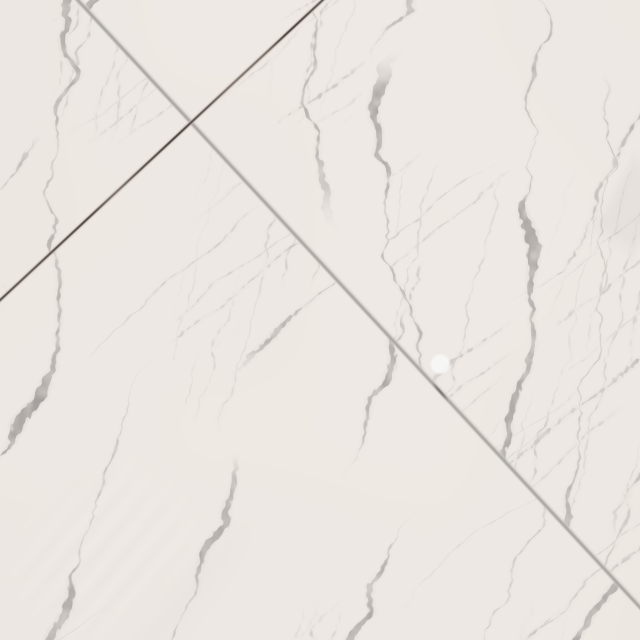
A WebGL 2 fragment shader for this texture:

```glsl
#version 300 es
precision highp float;
// White marble tiles with broken grey veins, meeting at two crossing diagonal joints.
// Veins are jagged lines repeated in leaning columns, reseeded for each tile;
// patches of fine netting, a soft striped reflection and a small lamp glint lie on top.
uniform vec2 u_resolution;
out vec4 outColor;

float hash(vec2 p) {
  return fract(sin(dot(p, vec2(127.1, 311.7))) * 43758.5453);
}

float noise(vec2 p) {
  vec2 cell = floor(p), f = fract(p);
  f = f * f * (3.0 - 2.0 * f);
  float low = mix(hash(cell), hash(cell + vec2(1, 0)), f.x);
  float high = mix(hash(cell + vec2(0, 1)), hash(cell + vec2(1, 1)), f.x);
  return mix(low, high, f.y);
}

// Coverage of a line of the given half width at distance d
float stroke(float d, float halfWidth, float soft) {
  return 1.0 - smoothstep(halfWidth - soft, halfWidth + soft, d);
}

// One family of veins: a jagged line per column, swelling and fading along its length
float veins(vec2 p, float lean, float spacing, float maxWidth, float gaps, float seed) {
  float x = p.x - lean * p.y;
  float column = floor(x / spacing);
  float soft = max(0.0018, 0.8 / u_resolution.y);
  float ink = 0.0;
  for (int i = -1; i <= 1; i++) {
    float id = column + float(i);
    float row = id + seed * 17.0;
    float h = hash(vec2(id, seed));
    float wander = 0.5 * spacing * (noise(vec2(p.y * 4.0 + h * 40.0, row)) - 0.5)
                 + min(0.035, 0.4 * spacing) * (noise(vec2(p.y * 17.0 + h * 70.0, row)) - 0.5)
                 + 0.010 * (noise(vec2(p.y * 50.0, row)) - 0.5)
                 + 0.004 * (noise(vec2(p.y * 130.0, row)) - 0.5);
    float center = (id + 0.5 + 0.5 * (h - 0.5)) * spacing + wander;
    float swell = noise(vec2(p.y * 8.0 + h * 23.0, row + 5.0));
    float present = smoothstep(gaps, gaps + 0.2, noise(vec2(p.y * 3.0 + h * 90.0, row + 9.0)));
    float ragged = 0.007 * (noise(p * vec2(190.0, 110.0)) - 0.5) * swell;
    float d = abs(x - center) / sqrt(1.0 + lean * lean);
    float halfWidth = 0.0007 + maxWidth * swell * swell * swell;
    float core = stroke(d + ragged, halfWidth, soft) * mix(0.3, 0.75, swell);
    float halo = 0.10 * swell * stroke(d, halfWidth + 0.003, 0.004);
    float beads = 0.55 + 0.6 * noise(vec2(p.x * 90.0, p.y * 75.0) + seed);
    ink = max(ink, present * max(core * beads, halo));
  }
  return ink;
}

// Pale hairlines in two crossing directions, gathered in patches
float netting(vec2 p, float seed) {
  float patches = smoothstep(0.55, 0.72, noise(p * vec2(6.0, 4.5) + seed * 3.0));
  float steep = veins(p, 0.25, 0.036, 0.001, 0.40, seed + 20.0);
  float slanting = veins(p, 1.30, 0.060, 0.001, 0.45, seed + 30.0);
  return patches * max(steep, slanting);
}

void main() {
  vec2 p = gl_FragCoord.xy / u_resolution;
  float aa = 0.8 / u_resolution.y;

  // Signed distances to the two joints, which split the floor into tiles
  vec2 fromCrossing = p - vec2(0.299, 0.809);
  float falling = dot(fromCrossing, normalize(vec2(1.08, 1.0)));
  float rising = dot(fromCrossing, normalize(vec2(-0.93, 1.0)));
  float tile = step(0.0, falling) + 2.0 * step(0.0, rising);
  float lean = tile < 0.5 ? 0.38 : 0.06;

  // Polished stone with slight cloudy tone
  vec3 stone = vec3(0.93, 0.91, 0.89);
  vec3 veinGrey = vec3(0.59, 0.57, 0.56);
  vec3 color = stone + 0.010 * (noise(p * 3.0) - 0.4);

  // Grey cloud in the stone at the right edge
  vec2 cloud = p - vec2(0.99, 0.68);
  float cloudEdge = abs(cloud.x) + abs(cloud.y - 0.6 * cloud.x) * 0.8;
  color -= 0.03 * stroke(cloudEdge, 0.06, 0.02);

  // Reflected window: soft diagonal band with barely visible stripes
  vec2 r = p - vec2(0.16, 0.13);
  float along = dot(r, vec2(0.64, 0.77));
  float across = dot(r, vec2(0.77, -0.64));
  float band = stroke(abs(across), 0.09, 0.05) * stroke(abs(along), 0.12, 0.07);
  color += band * 0.006 * sin(across * 190.0);
  color -= 0.014 * stroke(abs(across - 0.14), 0.015, 0.04) * stroke(abs(along), 0.16, 0.08);

  // Main veins, slanting side branches and pale netting
  float ink = veins(p, lean, 0.165, 0.0105, 0.22, tile + 1.0);
  ink = max(ink, 0.8 * veins(p, lean + 0.75, 0.24, 0.004, 0.50, tile + 6.0));
  ink = max(ink, 0.55 * netting(p, tile + 1.0));
  color = mix(color, veinGrey, ink);

  // Falling joint: wide grey grout with a few dirty stretches
  float dirt = smoothstep(0.76, 0.9, noise(vec2(p.x * 16.0, 3.0)));
  vec3 grout = mix(vec3(0.68, 0.66, 0.64), vec3(0.44, 0.42, 0.40), dirt);
  color = mix(color, vec3(0.81, 0.80, 0.78), 0.7 * stroke(abs(falling), 0.0040, 0.0018 + aa));
  color = mix(color, grout, stroke(abs(falling + 0.0007), 0.0022, 0.0008 + aa));

  // Rising joint: narrow, dark and brownish
  vec3 darkGrout = mix(vec3(0.50, 0.45, 0.42), vec3(0.26, 0.22, 0.21), noise(vec2(p.x * 22.0, 8.0)));
  color = mix(color, vec3(0.78, 0.75, 0.73), 0.6 * stroke(abs(rising), 0.0034, 0.001 + aa));
  color = mix(color, darkGrout, stroke(abs(rising), 0.0016, 0.0004 + aa));

  // Lamp glint
  float glint = stroke(length(p - vec2(0.688, 0.431)), 0.015, 0.003);
  color = mix(color, vec3(0.97), 0.9 * glint);

  outColor = vec4(color, 1.0);
}
```
